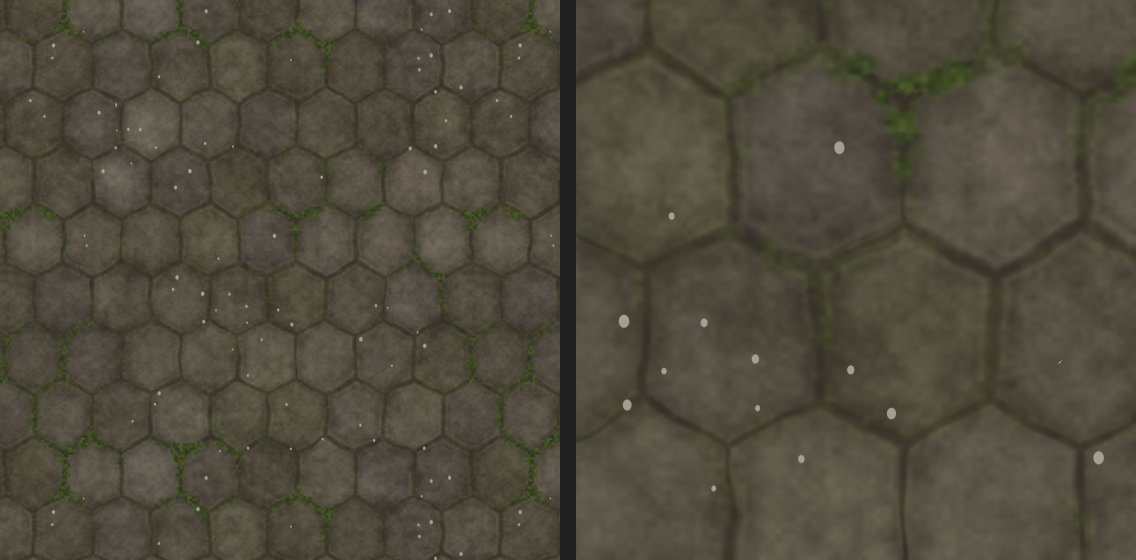
Left, the full canvas; right, a detail of the centre.
Write a Shadertoy shader that draws this texture.

```glsl
// Worn hexagonal paving stones with dark joints, patches of moss and pale grit.

#define TILES_ACROSS 9.6               // stones along the canvas side
#define PERIOD 8.0                     // stones before the pattern repeats
#define ORIGIN vec2(0.09, 0.475)       // centre of the first stone
#define SLANT 0.27                     // height of the sloping sides
#define JOINT_WIDTH 0.035
#define WOBBLE 0.06                    // unevenness of the stone outlines
#define STONE_DARK vec3(0.245, 0.218, 0.188)
#define STONE_LIGHT vec3(0.445, 0.414, 0.372)
#define JOINT_COLOR vec3(0.225, 0.200, 0.165)
#define MOSS_COLOR vec3(0.235, 0.285, 0.130)
#define GRIT_COLOR vec3(0.700, 0.680, 0.640)
#define GRIT_AMOUNT 0.30

float hash(vec2 p) {
    return fract(sin(dot(p, vec2(127.1, 311.7))) * 43758.5453);
}

// Value noise that wraps together with the paving
float noise(vec2 p, float freq) {
    vec2 q = p * freq;
    vec2 cell = floor(q);
    vec2 f = fract(q);
    f = f * f * (3.0 - 2.0 * f);
    float wrap = PERIOD * freq;
    vec2 lo = mod(cell, wrap);
    vec2 hi = mod(cell + 1.0, wrap);
    return mix(mix(hash(lo), hash(vec2(hi.x, lo.y)), f.x),
               mix(hash(vec2(lo.x, hi.y)), hash(hi), f.x), f.y);
}

float fbm(vec2 p, float freq) {
    float sum = 0.0;
    float amp = 0.5;
    for (int i = 0; i < 4; i++) {
        sum += amp * noise(p + 1.37 * float(i), freq);
        freq *= 2.0;
        amp *= 0.55;
    }
    return sum / 1.01;
}

// Distance from inside a stone to its outline
float hexEdge(vec2 q) {
    q = abs(q);
    float slope = 2.0 * SLANT;
    float slanted = (0.5 + 0.5 * SLANT - slope * q.x - q.y) / length(vec2(slope, 1.0));
    return min(0.5 - q.x, slanted);
}

// Small pale chips, one possible per grid cell, gathered in clusters
float grit(vec2 p, float aa) {
    vec2 g = p * 4.0;
    vec2 id = mod(floor(g), PERIOD * 4.0);
    vec2 jitter = 0.2 + 0.6 * vec2(hash(id + 3.1), hash(id + 7.7));
    float radius = mix(0.012, 0.030, hash(id + 5.3));
    float dist = length((fract(g) - jitter) * vec2(1.0, 0.8)) / 4.0;
    float cluster = noise(p + 2.6, 1.0);
    float present = step(hash(id + 9.2), GRIT_AMOUNT * cluster * cluster);
    return present * (1.0 - smoothstep(radius - aa, radius + aa, dist));
}

void mainImage(out vec4 fragColor, in vec2 fragCoord) {
    vec2 p = fragCoord / iResolution.y * TILES_ACROSS - ORIGIN;
    float aa = 0.7 * TILES_ACROSS / iResolution.y;

    // Find the stone under this point; odd rows shift by half a stone
    vec2 bent = p + WOBBLE * (vec2(noise(p, 4.0), noise(p + 3.3, 4.0)) - 0.5);
    float edge = -1.0;
    vec2 local = vec2(0.0);
    vec2 id = vec2(0.0);
    for (int k = -1; k <= 1; k++) {
        float row = floor(bent.y + 0.5) + float(k);
        float shift = 0.5 * mod(row, 2.0);
        float col = floor(bent.x - shift + 0.5);
        vec2 q = bent - vec2(col + shift, row);
        float d = hexEdge(q);
        if (d > edge) {
            edge = d;
            local = q;
            id = mod(vec2(col, row), PERIOD);
        }
    }

    // Stone tone: own shade, mottling, fine grain and a pale worn centre
    float mottle = fbm(p, 2.0);
    float fine = fbm(p + 4.4, 8.0);
    float grain = noise(p + 1.9, 24.0);
    float worn = pow(hash(id + 4.7), 3.0);
    vec2 wornCentre = 0.3 * (vec2(hash(id + 2.2), hash(id + 6.6)) - 0.5);
    vec2 off = local - wornCentre;
    float tone = 0.43 + 0.22 * (hash(id + 1.3) - 0.5);
    tone += 0.50 * (mottle - 0.5) + 0.55 * (fine - 0.5) + 0.18 * (grain - 0.5);
    tone += 0.45 * worn * exp(-9.0 * dot(off, off)) * (0.4 + 1.2 * mottle);

    // Grime towards the outline and a broken, rubbed rim
    tone -= 0.20 * (1.0 - smoothstep(0.02, 0.20, edge + 0.12 * (mottle - 0.5)));
    float rim = smoothstep(0.035, 0.06, edge) * (1.0 - smoothstep(0.06, 0.11, edge));
    tone += 0.20 * rim * smoothstep(0.40, 0.75, noise(p + 5.8, 3.0));
    vec3 color = mix(STONE_DARK, STONE_LIGHT, clamp(tone, 0.0, 1.0));
    color *= mix(vec3(1.0), vec3(1.0, 1.02, 0.92), hash(id + 8.4));

    // Joints of uneven width and depth
    float width = JOINT_WIDTH * (0.5 + noise(p + 6.1, 3.0));
    float joint = 1.0 - smoothstep(0.3 * width - aa, width + aa, edge);
    color = mix(color, JOINT_COLOR * (0.8 + 0.4 * fine), 0.8 * joint);

    // Moss: a faint trace in every joint, thick in scattered patches
    float patches = smoothstep(0.50, 0.85, fbm(p + 0.8, 1.0));
    float reach = 1.0 - smoothstep(0.02, 0.13, edge - 0.16 * (fine - 0.5));
    float moss = reach * (0.18 + 1.3 * patches) * smoothstep(0.25, 0.60, fine);
    color = mix(color, MOSS_COLOR * (0.7 + 0.6 * grain), clamp(moss, 0.0, 0.9));

    color = mix(color, GRIT_COLOR, 0.85 * grit(p, aa));
    fragColor = vec4(color, 1.0);
}
```
